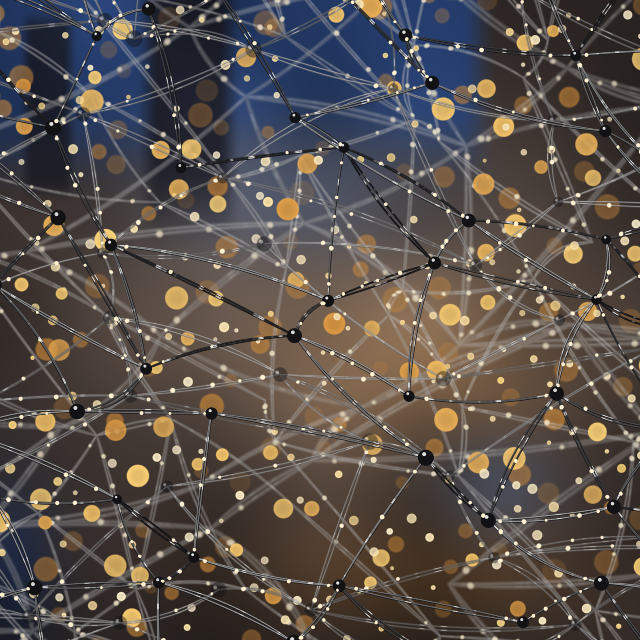
Reproduce this pattern procedurally as a WebGL 2 fragment shader.

```glsl
#version 300 es
precision highp float;
// A web of glossy wires and dark beads strung with tiny lamps, before a dusky
// blurred backdrop. Jittered lattices give the wire nets, sharp in front and
// defocused behind; hashed grids scatter the round out-of-focus lights.
uniform vec2 u_resolution;
out vec4 fragColor;

const vec3 DARK_BROWN = vec3(0.165, 0.14, 0.135);
const vec3 MID_BROWN = vec3(0.46, 0.39, 0.34);
const vec3 DUSK_BLUE = vec3(0.14, 0.23, 0.41);
const vec3 HAZE_BLUE = vec3(0.31, 0.35, 0.44);
const vec3 TOWER = vec3(0.10, 0.10, 0.13);
const vec3 AMBER = vec3(0.84, 0.56, 0.23);
const vec3 PALE_GOLD = vec3(1.0, 0.84, 0.48);
const vec3 LAMP_WHITE = vec3(1.0, 0.95, 0.82);
const vec3 SILVER = vec3(0.86);
const vec3 DULL_STEEL = vec3(0.62, 0.61, 0.60);
const vec3 BLACK_STEEL = vec3(0.07, 0.07, 0.08);
const vec2 STRETCH = vec2(1.2, 0.85);   // wires run mostly sideways
const float BEAD_RADIUS = 0.0125;
const float STRAND_SPREAD = 0.09;       // in lattice cells
const float LAMPS = 5.0;                // slots per link

struct Net {
  float cells, angle, seed;        // lattice
  float width, blur, lampRadius;   // sizes in canvas units
  float opacity, focus;            // focus 1: dark wires and beads
};

vec2 hash2(vec2 p) {
  vec3 a = fract(p.xyx * vec3(0.1031, 0.1030, 0.0973));
  a += dot(a, a.yzx + 33.33);
  return fract((a.xx + a.yz) * a.zy);
}

float noise(vec2 p) {
  vec2 i = floor(p), f = smoothstep(0.0, 1.0, p - i), e = vec2(1, 0);
  return mix(mix(hash2(i).x, hash2(i + e).x, f.x),
             mix(hash2(i + e.yx).x, hash2(i + 1.0).x, f.x), f.y);
}

float band(float x, float lo, float hi, float soft) {
  return smoothstep(lo - soft, lo + soft, x) * smoothstep(hi + soft, hi - soft, x);
}

float glow(vec2 p, float x, float y, float w, float h) {
  vec2 q = (p - vec2(x, y)) / vec2(w, h);
  return exp(-dot(q, q));
}

// Disc or line coverage, never sharper than a pixel
float cover(float dist, float radius, float blur) {
  float b = max(blur, 0.6 / u_resolution.y);
  return 1.0 - smoothstep(radius - b, radius + b, dist);
}

vec3 backdrop(vec2 p) {
  vec3 col = mix(DARK_BROWN, MID_BROWN, glow(p, 0.56, 0.52, 0.42, 0.28));
  // Sky, haze and two towers
  col = mix(col, DUSK_BLUE, smoothstep(0.68, 0.84, p.y) * band(p.x, -0.2, 0.75, 0.03));
  col = mix(col, HAZE_BLUE, 0.85 * glow(p, 0.46, 0.70, 0.22, 0.11));
  col = mix(col, TOWER, 0.9 * band(p.x, 0.23, 0.36, 0.02) * smoothstep(0.58, 0.76, p.y));
  col = mix(col, TOWER, 0.8 * band(p.x, 0.04, 0.11, 0.012) * band(p.y, 0.7, 0.97, 0.02));
  // Cool and warm patches
  col = mix(col, HAZE_BLUE * 0.8, 0.9 * glow(p, 0.77, 0.24, 0.10, 0.08));
  col = mix(col, DUSK_BLUE * 0.6, 0.8 * glow(p, 0.02, 0.10, 0.07, 0.15));
  col += vec3(0.13, 0.07, 0) * (glow(p, 0.66, 0.42, 0.22, 0.14) + glow(p, 0.64, 0.1, 0.26, 0.1));
  return col * (0.78 + 0.42 * noise(p * 6.0));
}

// Scattered discs of light; sizes and strengths run from .x to .y
void drawLights(inout vec3 col, vec2 p, float cells, float seed, float keep,
                vec2 radii, vec2 strength, float blur, vec3 tintA, vec3 tintB) {
  for (int k = 0; k < 9; k++) {
    vec2 cell = floor(p * cells) + vec2(k % 3 - 1, k / 3 - 1), id = cell + seed;
    vec2 pick = hash2(id + 17.3), vary = hash2(id + 41.7);
    if (pick.x > keep) continue;
    float r = mix(radii.x, radii.y, vary.x);
    float d = distance(p, (cell + hash2(id)) / cells);
    float rim = 0.92 + 0.08 * smoothstep(0.3, 1.0, d / r);
    float a = cover(d, r, blur) * mix(strength.x, strength.y, pick.y);
    col = mix(col, mix(tintA, tintB, sqrt(vary.y)) * rim, a);
  }
}

vec2 node(vec2 id, float seed) {
  return (id + 0.06 + 0.88 * hash2(id + seed)) * STRETCH;
}

void drawNet(inout vec3 col, vec2 p, Net n) {
  float c = cos(n.angle), s = sin(n.angle);
  vec2 q = mat2(c, -s, s, c) * p * n.cells;
  float wire = 0.0, sheen = 0.0, lamp = 0.0, bead = 0.0, gloss = 0.0;
  for (int i = 0; i < 9; i++) {
    vec2 id = floor(q / STRETCH) + vec2(i % 3 - 1, i / 3 - 1), key = id + n.seed;
    vec2 a = node(id, n.seed), pa = q - a;
    // Links to the right, upper and lower-right neighbours
    for (int k = 0; k < 3; k++) {
      vec2 hop = k == 0 ? vec2(1, 0) : k == 1 ? vec2(0, 1) : vec2(1, -1);
      vec2 vary = hash2(key + float(k) * 7.7 + 3.1);
      if (vary.x > (k == 0 ? 0.92 : 0.58)) continue;
      vec2 ab = node(id + hop, n.seed) - a;
      float len = length(ab), t = dot(pa, ab) / (len * len), h = clamp(t, 0.0, 1.0);
      float side = (ab.x * pa.y - ab.y * pa.x) / len, over = (t - h) * len;
      float arch = 4.0 * h * (1.0 - h), bend = (vary.y - 0.5) * 0.16;
      float phase = vary.y * 40.0, run = h * len;
      float wave = sin(run * 13.0 + phase) + sin(run * 31.0 - phase) + 0.6 * sin(run * 71.0);
      float glint = max(smoothstep(0.3, 1.9, wave), 0.7 * fract(phase));
      float gap = STRAND_SPREAD * (fract(phase * 3.0) - 0.5);
      for (float m = 0.0; m < 2.0; m++) {
        vec2 off = vec2(over, side - arch * (bend + m * gap)) / n.cells;
        wire = max(wire, cover(length(off), n.width, n.blur));
        off.y -= n.width * 0.4;
        sheen = max(sheen, glint * cover(length(off), n.width * 0.7, n.blur));
      }
      // Lamps at random steps along the first strand
      float slot = min(floor(h * LAMPS), LAMPS - 1.0);
      vec2 rnd = hash2(key + slot * 5.3 + float(k) * 11.9);
      float along = (t - (slot + 0.25 + 0.5 * rnd.x) / LAMPS) * len;
      float d = length(vec2(along, side - arch * bend)) / n.cells;
      lamp = max(lamp, step(rnd.y, 0.5) * cover(d, n.lampRadius * (0.6 + rnd.y), n.blur));
    }
    // Glossy bead at the node
    float r = BEAD_RADIUS * (0.6 + 0.45 * hash2(key + 9.4).x);
    pa /= n.cells;
    bead = max(bead, cover(length(pa), r, n.blur));
    gloss = max(gloss, cover(length(pa - r * vec2(-0.3, 0.4)), r * 0.25, n.blur));
  }
  vec3 tone = mix(DULL_STEEL, BLACK_STEEL, n.focus);
  col = mix(col, mix(tone, SILVER, sheen), wire * n.opacity);
  col = mix(col, mix(BLACK_STEEL, SILVER, gloss), bead * n.focus);
  col = mix(col, LAMP_WHITE, lamp * min(1.0, n.opacity + 0.3));
}

void main() {
  vec2 p = gl_FragCoord.xy / u_resolution.y;
  vec3 col = backdrop(p);
  // Far to near: faint lights, soft nets, bright lights, sharp nets
  drawLights(col, p, 12.0, 11.0, 0.62, vec2(0.01, 0.02), vec2(0.15, 0.65), 0.0022, AMBER, AMBER);
  drawNet(col, p, Net(4.4, 0.55, 63.0, 0.003, 0.003, 0.005, 0.36, 0.0));
  drawNet(col, p, Net(5.6, -0.5, 87.0, 0.0018, 0.0018, 0.004, 0.45, 0.0));
  drawLights(col, p, 10.5, 29.0, 0.72, vec2(0.009, 0.0185), vec2(0.8, 1), 0.0013, AMBER, PALE_GOLD);
  drawLights(col, p, 17.0, 53.0, 0.6, vec2(0.003, 0.008), vec2(0.75, 1), 0.0011, PALE_GOLD, LAMP_WHITE);
  drawNet(col, p, Net(5.2, 0.3, 131.0, 0.0013, 0.0012, 0.0036, 0.75, 0.45));
  drawNet(col, p, Net(5.8, -0.2, 205.0, 0.0015, 0.0008, 0.0034, 0.95, 1.0));
  fragColor = vec4(col, 1);
}
```
